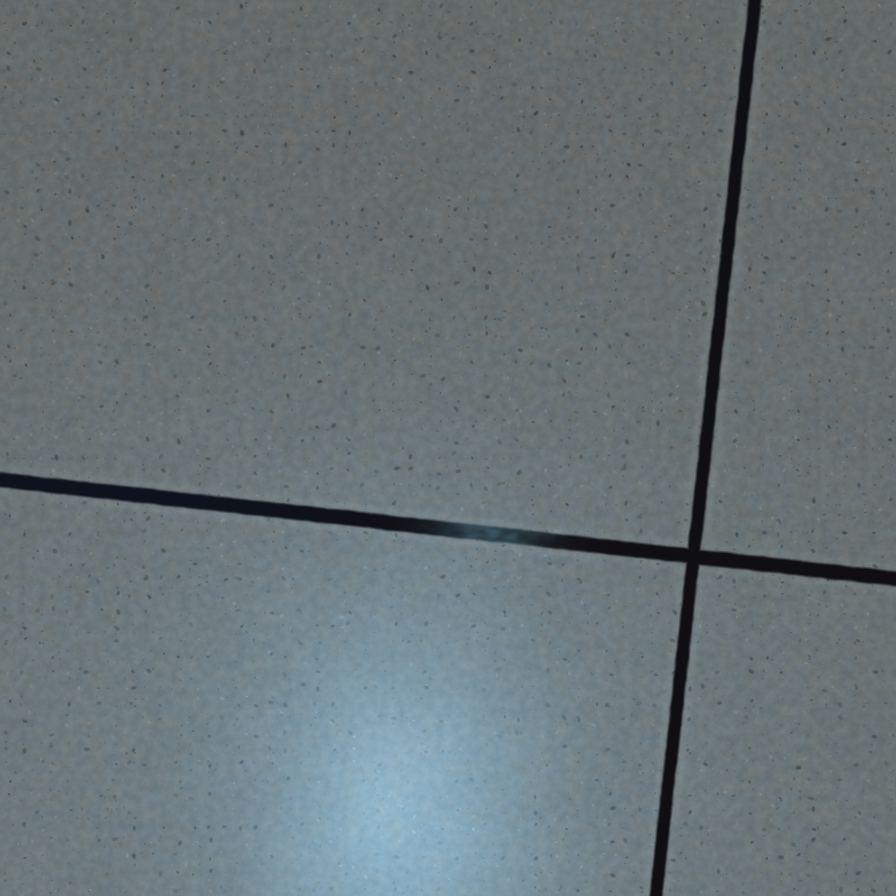
A Shadertoy shader for this texture:

```glsl
const vec3 WARM_STONE = vec3(0.395, 0.415, 0.413);
const vec3 COOL_TINT = vec3(0.045, 0.080, 0.105);
const vec3 GLOW_TINT = vec3(0.095, 0.185, 0.240);
const vec3 GROUT = vec3(0.060, 0.055, 0.070);
const vec3 GROUT_BLUE = vec3(0.050, 0.080, 0.130);
const vec3 GROUT_SHEEN = vec3(0.230, 0.340, 0.390);

const vec2 CROSSING = vec2(0.774, 0.379);
const vec2 JOINT_HALF_WIDTH = vec2(0.0070, 0.0082);
const float TILE_PITCH = 1.0;
const float TILT = 0.110;

vec2 hash2(vec2 p) {
    vec3 q = fract(vec3(p.xyx) * vec3(0.1031, 0.1030, 0.0973));
    q += dot(q, q.yzx + 33.33);
    return fract((q.xx + q.yz) * q.zy);
}

// Gradient noise, roughly -0.7 to 0.7
float gradientNoise(vec2 p) {
    vec2 cell = floor(p), f = fract(p);
    vec2 u = f * f * f * (f * (f * 6.0 - 15.0) + 10.0);
    vec4 corner;
    for (int i = 0; i < 4; i++) {
        vec2 offset = vec2(i % 2, i / 2);
        float angle = 6.2832 * hash2(cell + offset).x;
        corner[i] = dot(vec2(cos(angle), sin(angle)), f - offset);
    }
    return mix(mix(corner.x, corner.y, u.x), mix(corner.z, corner.w, u.x), u.y);
}

float fbm(vec2 p, int octaves) {
    float sum = 0.0, amplitude = 0.6;
    for (int i = 0; i < octaves; i++) {
        sum += amplitude * gradientNoise(p);
        p = mat2(1.6, 1.2, -1.2, 1.6) * p + 17.3;
        amplitude *= 0.55;
    }
    return sum;
}

float gaussian(vec2 p, vec2 center, vec2 radius) {
    vec2 d = (p - center) / radius;
    return exp(-dot(d, d));
}

mat2 rotation(float angle) {
    float c = cos(angle), s = sin(angle);
    return mat2(c, s, -s, c);
}

// One jittered fleck per occupied cell, with varied strength
float flecks(vec2 p, float density, float coverage, float seed) {
    vec2 q = p * density, cell = floor(q);
    vec2 jitter = hash2(cell + seed);
    vec2 traits = hash2(cell + seed + 71.7);
    vec2 d = fract(q) - mix(vec2(0.3), vec2(0.7), jitter);
    d = rotation(6.2832 * jitter.y) * d * vec2(1.0, 1.5);
    float radius = mix(0.14, 0.29, traits.y);
    float spot = 1.0 - smoothstep(radius * 0.3, radius, length(d));
    return spot * step(traits.x, coverage) * mix(0.4, 1.0, jitter.x);
}

// Distance to the nearest joint along each grid axis
vec2 jointDistance(vec2 p, float pitch) {
    return abs(fract(p / pitch + 0.5) - 0.5) * pitch;
}

vec3 stoneColor(vec2 p) {
    float cool = gaussian(p, vec2(0.40, 0.10), vec2(0.62, 0.50));
    vec2 bent = p + 0.025 * vec2(fbm(p * 7.0, 2), fbm(p * 7.0 + 40.0, 2));
    float glow = gaussian(bent, vec2(0.445, 0.07), vec2(0.165, 0.25));
    float hotspot = gaussian(bent, vec2(0.44, 0.11), vec2(0.055, 0.07));
    vec3 color = WARM_STONE + COOL_TINT * cool + GLOW_TINT * glow;
    color += 0.04 * hotspot;

    // Mottling, grain and mineral flecks
    color += 0.020 * fbm(p * 14.0, 3) + 0.060 * fbm(p * 95.0, 3);
    color += vec3(0.020, 0.0, -0.020) * gradientNoise(p * 60.0 + 9.0);
    float dark = flecks(p, 58.0, 0.28, 3.0) + 0.6 * flecks(p, 97.0, 0.25, 29.0);
    float light = flecks(p, 75.0, 0.14, 53.0);
    return color - 0.13 * dark * (1.0 - 0.5 * glow) + 0.06 * light;
}

vec3 groutColor(vec2 p) {
    float blue = 1.0 - smoothstep(0.15, 0.65, p.x);
    float sheen = gaussian(p, vec2(0.55, 0.405), vec2(0.060, 0.035));
    float broken = 0.8 + 0.7 * fbm(p * vec2(45.0, 110.0), 2);
    vec3 color = mix(GROUT, GROUT_BLUE, 0.7 * blue);
    return mix(color, GROUT_SHEEN, clamp(sheen * broken, 0.0, 1.0));
}

void mainImage(out vec4 fragColor, in vec2 fragCoord) {
    vec2 p = fragCoord / iResolution.xy;
    float softness = max(0.0022, 1.0 / iResolution.y);

    // Tilted square grid with slightly uneven joint edges
    vec2 grid = rotation(TILT) * (p - CROSSING);
    vec2 edges = jointDistance(grid, TILE_PITCH) - JOINT_HALF_WIDTH;
    float edge = min(edges.x, edges.y) + 0.0015 * fbm(p * 50.0, 2);
    float joint = 1.0 - smoothstep(-softness, softness, edge);

    // Faint pale lip beside each joint
    float lip = exp(-pow((edge - 0.005) / 0.004, 2.0));
    vec3 color = stoneColor(p) + 0.025 * lip;
    color = mix(color, groutColor(p), joint);
    fragColor = vec4(clamp(color, 0.0, 1.0), 1.0);
}
```
